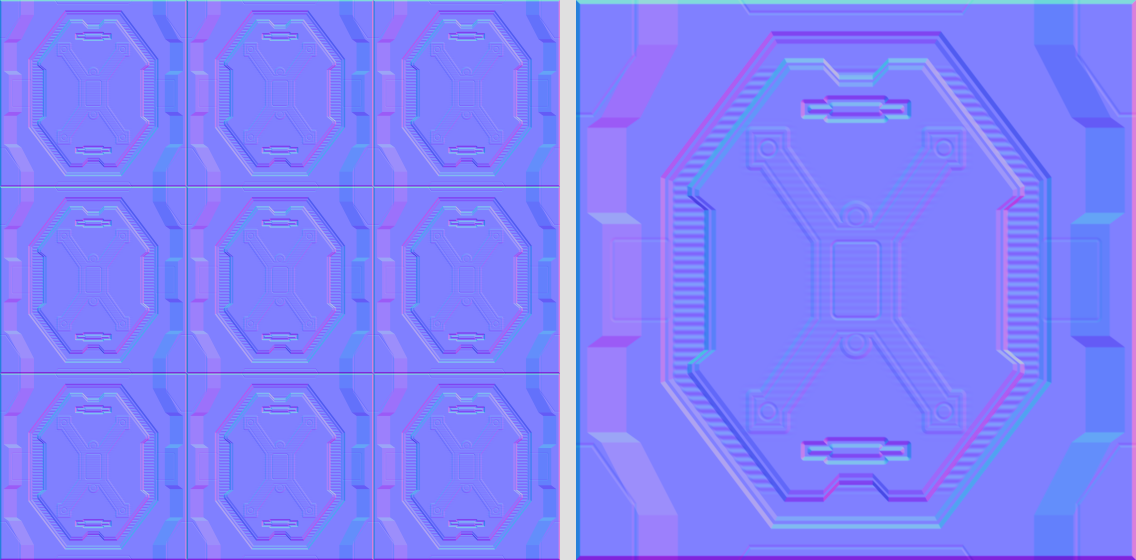
Left, the full canvas; right, a detail of the centre.
Reproduce this texture map procedurally as a WebGL 2 fragment shader.

```glsl
#version 300 es
precision highp float;

uniform vec2 u_resolution;
out vec4 outColor;

// Lengths are in tile units; the tile spans -0.5 to 0.5
const float TILES = 3.0;
const int SAMPLES = 2;
const float EPS = 0.0015;

const float SEAM_WIDTH = 0.007;
const float SEAM_SLOPE = 1.0;
const float FRAME_WIDTH = 0.07;
const float FRAME_SLOPE = 0.23;

const vec2 OCT_HALF = vec2(0.345, 0.44);
const vec2 OCT_NORMAL = vec2(0.797, 0.604);
const float OCT_CUT = 0.385;
const float TRENCH_WIDTH = 0.048;
const float NOTCH_DEPTH = 0.03;
const float STEP_WIDTH = 0.008;
const float STEP_HEIGHT = 0.0042;

const float RIB_COUNT = 64.0;
const float RIB_HEIGHT = 0.0006;
const float HATCH_COUNT = 80.0;
const float HATCH_HEIGHT = 0.00008;
const float LINE_WIDTH = 0.005;
const float LINE_DEPTH = 0.0007;
const float BRACE_HEIGHT = 0.0012;
const float TAU = 6.28318;

float ramp(float a, float b, float x) {
    return clamp((x - a) / (b - a), 0.0, 1.0);
}

// 1 inside a shape, 0 outside, with a straight wall between
float inside(float d, float width) {
    return ramp(0.5 * width, -0.5 * width, d);
}

float engrave(float d) {
    return -LINE_DEPTH * (1.0 - smoothstep(0.0, LINE_WIDTH, abs(d)));
}

float boxDist(vec2 p, vec2 halfSize, float radius) {
    vec2 q = abs(p) - halfSize + radius;
    return length(max(q, 0.0)) + min(max(q.x, q.y), 0.0) - radius;
}

float segmentDist(vec2 p, vec2 a, vec2 b) {
    vec2 ab = b - a;
    return length(p - a - ab * clamp(dot(p - a, ab) / dot(ab, ab), 0.0, 1.0));
}

// Stepped side walls, sloping down toward the middle
float frameHeight(vec2 a) {
    float foot = mix(0.117, 0.09, ramp(0.1, 0.12, a.y))
               + 0.025 * ramp(0.272, 0.29, a.y)
               + 0.067 * ramp(0.29, 0.42, a.y);
    return FRAME_SLOPE * clamp(foot - 0.5 + a.x, 0.0, FRAME_WIDTH);
}

// Octagonal trench with ribs around a notched plate
float trenchHeight(vec2 p, vec2 a) {
    vec2 edge = a - OCT_HALF;
    float rim = max(max(edge.x, edge.y), dot(a, OCT_NORMAL) - OCT_CUT);
    vec2 notch = NOTCH_DEPTH * vec2(ramp(0.15, 0.125, a.y), ramp(0.058, 0.03, a.x));
    vec2 cut = edge + notch + TRENCH_WIDTH;
    float plate = max(rim + TRENCH_WIDTH, max(cut.x, cut.y));
    float h = inside(plate, STEP_WIDTH) + 0.6 * inside(plate + 0.013, STEP_WIDTH)
            - inside(rim, STEP_WIDTH) - 0.6 * inside(rim + 0.014, STEP_WIDTH);
    float ribMask = inside(rim + 0.02, 0.006) * (1.0 - inside(plate - 0.004, 0.006))
                  * ramp(0.385, 0.37, a.y);
    return STEP_HEIGHT * h + RIB_HEIGHT * ribMask * sin(TAU * RIB_COUNT * p.y);
}

// Recessed slot holding a raised bar
float handleHeight(vec2 a) {
    vec2 q = a - vec2(0.0, 0.305);
    float slot = min(boxDist(q, vec2(0.095, 0.014), 0.003),
                     boxDist(q, vec2(0.055, 0.021), 0.006));
    float bar = min(boxDist(q, vec2(0.083, 0.004), 0.002),
                    boxDist(q, vec2(0.045, 0.009), 0.004));
    return STEP_HEIGHT * (0.8 * inside(bar, 0.007) - inside(slot, 0.007));
}

// X-shaped brace with corner pads and a centre panel
float braceHeight(vec2 p, vec2 a) {
    vec2 pad = vec2(0.157, 0.235);
    float d = boxDist(a, vec2(0.078, 0.105), 0.02);
    d = min(d, segmentDist(a, vec2(0.045, 0.075), pad) - 0.032);
    d = min(d, boxDist(a - pad, vec2(0.037), 0.008));
    d = min(d, length(a - vec2(0.0, 0.112)) - 0.027);
    float h = BRACE_HEIGHT * inside(d, 0.006) + 0.7 * engrave(d + 0.012);
    h += HATCH_HEIGHT * inside(d - 0.01, 0.01) * sin(TAU * HATCH_COUNT * p.y);
    h += engrave(length(a - pad) - 0.014);
    return h + 1.3 * engrave(boxDist(a, vec2(0.042, 0.068), 0.01));
}

// Faint panel lines on the outer surface
float panelHeight(vec2 a) {
    float corner = max(max(0.396 - a.x, 0.295 - a.y), 0.554 - dot(a, vec2(0.817, 0.576)));
    float tab = max(0.477 - a.y, a.x - 0.19 - 0.7 * (a.y - 0.477));
    float side = boxDist(a - vec2(0.385, 0.0), vec2(0.05, 0.072), 0.006);
    return engrave(corner) + engrave(tab) + 0.6 * engrave(side);
}

float height(vec2 p) {
    vec2 a = abs(p);
    float seam = SEAM_SLOPE * min(0.5 - max(a.x, a.y), SEAM_WIDTH);
    return seam + frameHeight(a) + trenchHeight(p, a) + handleHeight(a)
         + braceHeight(p, a) + panelHeight(a);
}

vec3 normalColor(vec2 p) {
    vec2 e = vec2(EPS, 0.0);
    vec2 slope = vec2(height(p + e.xy) - height(p - e.xy),
                      height(p + e.yx) - height(p - e.yx)) / (2.0 * EPS);
    return 0.5 + 0.5 * normalize(vec3(-slope, 1.0));
}

void main() {
    vec3 color = vec3(0.0);
    for (int i = 0; i < SAMPLES * SAMPLES; i++) {
        vec2 offset = (vec2(i % SAMPLES, i / SAMPLES) + 0.5) / float(SAMPLES) - 0.5;
        vec2 uv = (gl_FragCoord.xy + offset) / u_resolution;
        color += normalColor(fract(uv * TILES) - 0.5);
    }
    outColor = vec4(color / float(SAMPLES * SAMPLES), 1.0);
}
```
